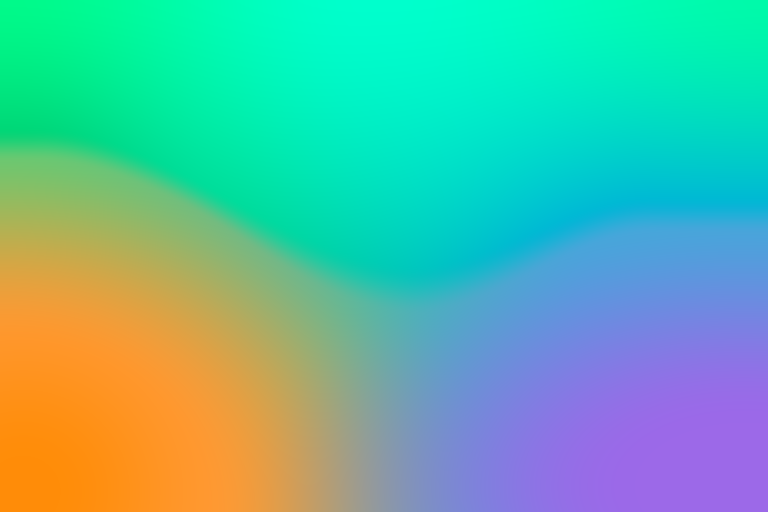
This background is drawn by a WebGL 2 fragment shader. Its source:

```glsl
#version 300 es
precision highp float;
// A soft colour-mesh background: a green to cyan sky above a wavy edge,
// and below it a teal ground lit by an orange glow at the lower left
// and a violet glow at the lower right, all from smooth blends.

uniform vec2 u_resolution;
out vec4 fragColor;

// Height of the wavy edge, measured downward from the top
float waveEdge(float x) {
    float fall = smoothstep(0.05, 0.55, x);
    float rise = smoothstep(0.53, 0.85, x);
    return 0.27 + 0.27 * fall - 0.135 * rise;
}

// Elliptic glow: 1 inside the core, fading to 0 at the given radii
float glow(vec2 p, vec2 center, vec2 radii, float core) {
    return 1.0 - smoothstep(core, 1.0, length((p - center) / radii));
}

vec3 skyColor(float x, float depth) {
    // Bright band along the top, most cyan near the middle
    vec3 top = mix(vec3(0.0, 0.98, 0.54), vec3(0.0, 1.0, 0.80), smoothstep(0.0, 0.48, x));
    top = mix(top, vec3(0.0, 0.98, 0.66), smoothstep(0.5, 1.05, x));

    // Deeper band along the wave, green to blue
    vec3 rim = mix(vec3(0.0, 0.83, 0.46), vec3(0.0, 0.86, 0.60), smoothstep(0.0, 0.28, x));
    rim = mix(rim, vec3(0.0, 0.71, 0.84), smoothstep(0.27, 0.75, x));
    return mix(top, rim, pow(clamp(depth, 0.0, 1.0), 1.5));
}

vec3 groundColor(vec2 p) {
    vec3 color = mix(vec3(0.30, 0.82, 0.49), vec3(0.27, 0.74, 0.67), smoothstep(0.0, 0.52, p.x));
    color = mix(color, vec3(0.25, 0.67, 0.85), smoothstep(0.42, 0.78, p.x));

    float orange = glow(p, vec2(0.0, 1.0), vec2(0.66, 0.82), 0.4);
    float violet = glow(p, vec2(0.97, 0.95), vec2(0.68, 0.59), 0.2);
    vec3 orangeTone = mix(vec3(1.0, 0.60, 0.20), vec3(1.0, 0.55, 0.03),
                          glow(p, vec2(0.03, 0.96), vec2(0.28, 0.40), 0.1));
    color = mix(color, orangeTone, orange);
    return mix(color, vec3(0.61, 0.41, 0.91), violet);
}

void main() {
    vec2 p = gl_FragCoord.xy / u_resolution;
    p.y = 1.0 - p.y;

    // The edge is softest where the wave dips
    float edge = waveEdge(p.x);
    float softness = mix(0.045, 0.075, smoothstep(0.35, 0.54, edge));
    float below = smoothstep(-0.02, softness, p.y - edge);

    vec3 color = mix(skyColor(p.x, p.y / edge), groundColor(p), below);
    fragColor = vec4(color, 1.0);
}
```
